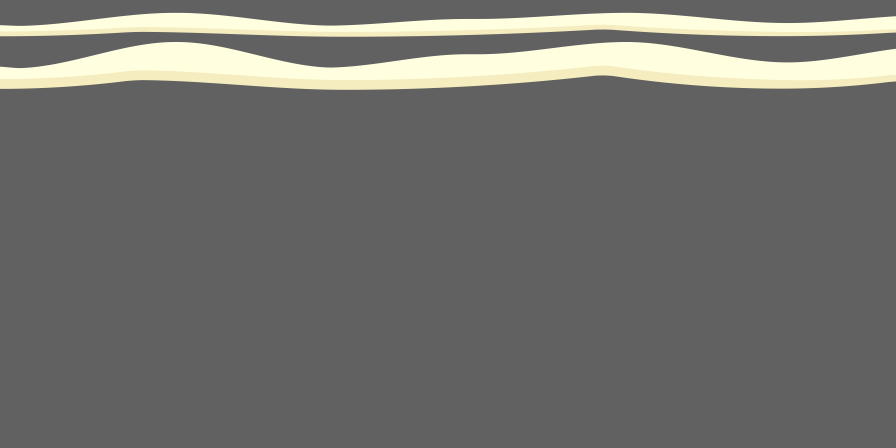
Write a WebGL 2 fragment shader that draws this background.

```glsl
#version 300 es
precision highp float;
// Two wavy cream ribbons with tan undersides near the top of a flat grey field.
uniform vec2 u_resolution;
out vec4 fragColor;

// Linear ramp from 0 at a to 1 at b
float ramp(float a, float b, float x) {
  return clamp((x - a) / (b - a), 0.0, 1.0);
}

float easeIn(float a, float b, float x) {
  float t = ramp(a, b, x);
  return t * t;
}

float easeOut(float a, float b, float x) {
  float t = 1.0 - ramp(a, b, x);
  return 1.0 - t * t;
}

// Depth of the rolling upper edge, measured down from the top
float crestDepth(float x) {
  return 57.0 + 1.5 * smoothstep(-5.0, 20.0, x)
    - 22.5 * smoothstep(12.0, 150.0, x) + 22.0 * smoothstep(152.0, 287.0, x)
    - 11.5 * smoothstep(278.0, 400.0, x) - 10.5 * smoothstep(410.0, 537.0, x)
    + 17.5 * smoothstep(537.0, 675.0, x) - 14.0 * smoothstep(675.0, 800.0, x);
}

// Depth of the lower edge: broad sags that meet in ridges
float sagDepth(float x) {
  return 76.2 - 7.6 * easeIn(0.0, 115.0, x) + 8.4 * smoothstep(115.0, 295.0, x)
    - 13.0 * easeIn(295.0, 518.0, x) + 12.0 * easeOut(518.0, 670.0, x)
    - 6.5 * easeIn(670.0, 768.0, x);
}

// Averages nearby depths to round the ridges
float softSagDepth(float x) {
  return (sagDepth(x - 7.0) + sagDepth(x) + sagDepth(x + 7.0)) / 3.0;
}

void main() {
  // The canvas is 768 units wide and 384 high
  vec2 p = gl_FragCoord.xy / u_resolution * vec2(768.0, 384.0);
  float depth = 384.0 - p.y;
  float pixel = 384.0 / u_resolution.y;

  float crest = crestDepth(p.x);
  float base = softSagDepth(p.x);
  float fold = base - 8.4 + 2.6 * smoothstep(600.0, 768.0, p.x);

  vec3 color = vec3(0.38);
  const vec3 cream = vec3(1.0, 1.0, 0.88);
  const vec3 tan_ = vec3(0.96, 0.93, 0.75);

  // The upper ribbon repeats the lower one at half height
  for (int i = 0; i < 2; i++) {
    float scale = i == 0 ? 1.0 : 0.5;
    float shift = i == 0 ? 0.0 : -7.0;
    vec3 edge = vec3(crest, fold, base) * scale + shift;
    vec3 below = clamp((depth - edge) / pixel + 0.5, 0.0, 1.0);
    vec3 ribbon = mix(cream, tan_, below.y);
    color = mix(color, ribbon, below.x * (1.0 - below.z));
  }
  fragColor = vec4(color, 1.0);
}
```
